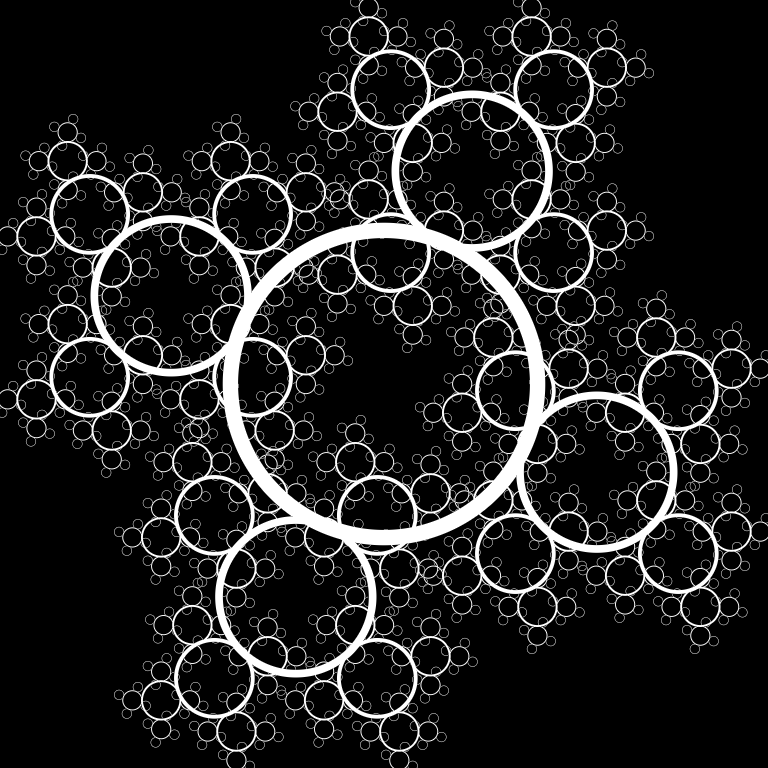
Reproduce this pattern procedurally as a WebGL 1 fragment shader.

```glsl
precision highp float;

uniform vec2 u_resolution;

// Pixel coverage of a unit ring; thin rings fade instead of vanishing.
float ringCoverage(float dist, float pixel) {
  float d = abs(dist - 1.0);
  float halfPixel = 0.5 * pixel;
  float overlap = min(d + halfPixel, 0.05) - max(d - halfPixel, -0.05);
  return clamp(overlap / pixel, 0.0, 1.0);
}

void main() {
  float size = min(u_resolution.x, u_resolution.y);
  vec2 root = (gl_FragCoord.xy - 0.5 * u_resolution) / (0.2 * size);
  float rootPixel = 5.0 / size;
  float light = 0.0;

  // Depth-first walk of the four-way tree; base-4 digits of leaf give the path.
  float leaf = 0.0;
  for (int visit = 0; visit < 1024; visit++) {
    vec2 q = root;
    float pixel = rootPixel;
    float leavesBelow = 1024.0;

    for (int level = 0; level < 6; level++) {
      float dist = length(q);
      light = max(light, ringCoverage(dist, pixel));

      // Stop at a leaf, or where no descendant can reach this point.
      if (level == 5 || dist > 3.1) break;

      // Enter a half-size child; each generation turns by a sixteenth.
      leavesBelow *= 0.25;
      float child = mod(floor(leaf / leavesBelow), 4.0);
      float angle = radians(90.0 * child + 67.5 - 22.5 * float(level));
      q = 2.0 * (q - 1.5 * vec2(cos(angle), sin(angle)));
      pixel *= 2.0;
    }

    // Skip the whole finished or unreachable branch.
    leaf += leavesBelow;
    if (leaf >= 1024.0) break;
  }

  gl_FragColor = vec4(vec3(light), 1.0);
}
```
